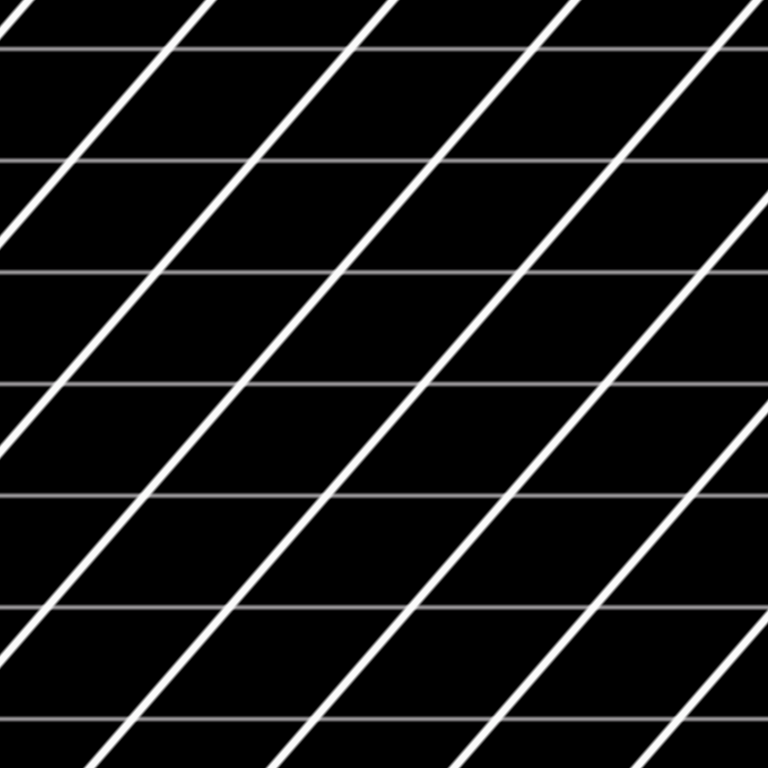
Give the GLSL for this pattern, as a Shadertoy shader.

```glsl
// Draws a black field ruled by thin grey horizontals under bold white slanted stripes.

const vec3 BACKGROUND = vec3(0.0);
const vec3 RULE_COLOR = vec3(0.60, 0.59, 0.60);
const vec3 STRIPE_COLOR = vec3(0.985);

const float RULE_SPACING = 0.1454;
const float RULE_HALF_WIDTH = 0.0027;
const float RULE_SOFTNESS = 0.0027;

const float STRIPE_ANGLE = radians(49.0);
const float STRIPE_SPACING = 0.1790;
const float STRIPE_OFFSET = 0.0388;
const float STRIPE_HALF_WIDTH = 0.0055;
const float STRIPE_SOFTNESS = 0.0027;

// Distance to the nearest of evenly spaced lines, one of which lies at zero
float repeatedLineDistance(float coord, float spacing) {
    return abs(fract(coord / spacing + 0.5) - 0.5) * spacing;
}

// Soft-edged coverage of a line, never sharper than one pixel
float lineCoverage(float dist, float halfWidth, float softness, float pixel) {
    float edge = max(softness, 0.5 * pixel);
    return 1.0 - smoothstep(halfWidth - edge, halfWidth + edge, dist);
}

void mainImage(out vec4 fragColor, in vec2 fragCoord) {
    float pixel = 1.0 / iResolution.y;
    vec2 p = (fragCoord - 0.5 * iResolution.xy) * pixel;

    // Horizontal rules
    float ruleDist = repeatedLineDistance(p.y, RULE_SPACING);
    float rule = lineCoverage(ruleDist, RULE_HALF_WIDTH, RULE_SOFTNESS, pixel);

    // Slanted stripes, measured along their normal
    vec2 normal = vec2(sin(STRIPE_ANGLE), -cos(STRIPE_ANGLE));
    float stripeDist = repeatedLineDistance(dot(p, normal) - STRIPE_OFFSET, STRIPE_SPACING);
    float stripe = lineCoverage(stripeDist, STRIPE_HALF_WIDTH, STRIPE_SOFTNESS, pixel);

    // Stripes lie over the rules
    vec3 color = mix(BACKGROUND, RULE_COLOR, rule);
    color = mix(color, STRIPE_COLOR, stripe);
    fragColor = vec4(color, 1.0);
}
```
